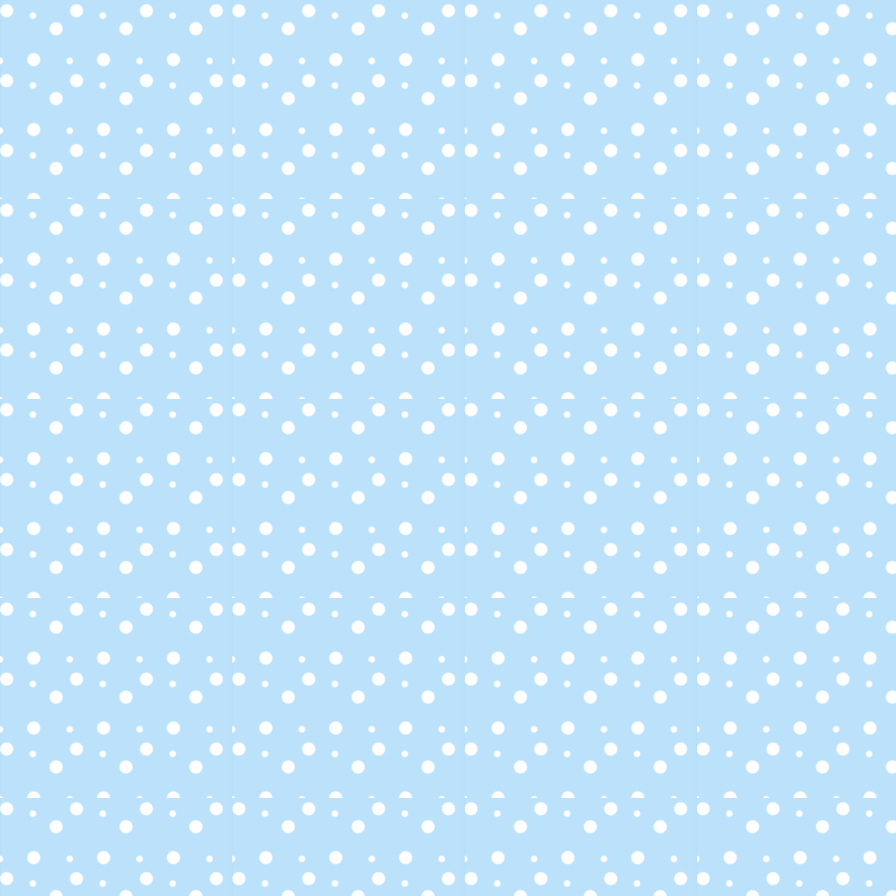
A Shadertoy shader for this pattern:

```glsl
// White polka dots on pale blue: a rectangular tile repeats from the top left.
// Each tile holds five staggered square lattices of round dots, made by mod,
// and cuts off any dot that crosses its border.

#define UNITS 768.0                    // design units per canvas height
#define TILE vec2(199.0, 171.0)        // size of one repeat
#define PITCH 59.9                     // spacing of dots in a lattice
#define BIG_RADIUS 5.6
#define SMALL_RADIUS 2.8
#define SOFTNESS 0.9                   // half width of a dot's edge
#define SEAM_SHADE 0.012               // faint darkening at the side borders
#define SKY vec3(0.735, 0.885, 0.980)
#define WHITE vec3(0.992, 0.998, 0.994)

// Signed distance to the nearest dot of a lattice passing through origin
float dotLattice(vec2 p, vec2 origin, float radius) {
    vec2 local = mod(p - origin + 0.5 * PITCH, PITCH) - 0.5 * PITCH;
    return length(local) - radius;
}

void mainImage(out vec4 fragColor, in vec2 fragCoord) {
    float pixel = UNITS / iResolution.y;

    // Position inside the tile, measured from its top left corner
    vec2 position = vec2(fragCoord.x, iResolution.y - fragCoord.y) * pixel;
    vec2 p = mod(position, TILE);

    // Three lattices of big dots, two of small ones
    float d = dotLattice(p, vec2(48.1, 24.6), BIG_RADIUS);
    d = min(d, dotLattice(p, vec2(28.9, 51.1), BIG_RADIUS));
    d = min(d, dotLattice(p, vec2(5.7, 9.2), BIG_RADIUS));
    d = min(d, dotLattice(p, vec2(28.2, 13.4), SMALL_RADIUS));
    d = min(d, dotLattice(p, vec2(-0.1, 52.2), SMALL_RADIUS));

    // Soft dot edges, and a crisp cut along the tile border
    float edge = max(SOFTNESS, 0.6 * pixel);
    float coverage = 1.0 - smoothstep(-edge, edge, d);
    vec2 border = min(p, TILE - p);
    coverage *= smoothstep(0.0, 0.5 * pixel, min(border.x, border.y));

    // Faint vertical seam between neighbouring tiles
    float seam = 1.0 - smoothstep(0.0, 1.5 + 0.5 * pixel, border.x);
    vec3 color = mix(SKY * (1.0 - SEAM_SHADE * seam), WHITE, coverage);

    fragColor = vec4(color, 1.0);
}
```
